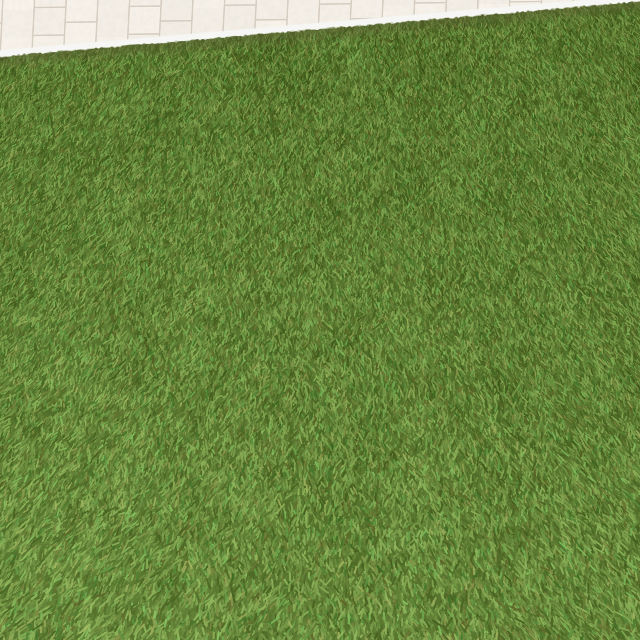
This texture is drawn by a Shadertoy shader. Its source:

```glsl
// Draws a lawn of short grass blades below a slanted white kerb and pale paving.

vec3 hash3(vec2 p) {
    vec3 q = fract(p.xyx * vec3(0.1031, 0.1030, 0.0973));
    q += dot(q, q.yxz + 33.33);
    return fract((q.xxy + q.yzz) * q.zyx);
}

float noise(vec2 p) {
    vec2 cell = floor(p), f = fract(p);
    f = f * f * (3.0 - 2.0 * f);
    float low = mix(hash3(cell).x, hash3(cell + vec2(1, 0)).x, f.x);
    float high = mix(hash3(cell + vec2(0, 1)).x, hash3(cell + vec2(1, 1)).x, f.x);
    return mix(low, high, f.y);
}

float segmentDistance(vec2 p, vec2 halfSpan) {
    float t = clamp(dot(p, halfSpan) / dot(halfSpan, halfSpan), -1.0, 1.0);
    return length(p - t * halfSpan);
}

vec3 grassTone(float light) {
    return mix(vec3(0.25, 0.345, 0.10), vec3(0.50, 0.64, 0.31), light);
}

vec3 lawn(vec2 uv, float pixel) {
    // Ground coordinates: blades shrink and converge towards the top
    float density = 92.0 * (1.0 + 0.9 * uv.y);
    vec2 ground = 92.0 * vec2((uv.x - 0.5) * (1.0 + 0.9 * uv.y), uv.y + 0.45 * uv.y * uv.y);
    float soft = 0.6 * pixel * density;

    // Broad light falls off upwards and to the right
    float base = 0.735 - 0.27 * uv.y - 0.06 * uv.x;
    base += 0.08 * (noise(uv * 9.0) - 0.5) + 0.14 * (noise(uv * 36.0 + 7.0) - 0.5);
    vec3 color = grassTone(base - 0.26);

    // Overlapping layers of jittered blades
    for (int layer = 0; layer < 4; layer++) {
        vec2 p = ground + float(layer) * vec2(17.37, 31.61) + 300.0;
        vec2 home = floor(p);
        for (int j = -1; j <= 1; j++)
        for (int i = -1; i <= 1; i++) {
            vec2 cell = home + vec2(i, j);
            vec3 place = hash3(cell + float(layer) * 71.0);
            vec3 look = hash3(cell + float(layer) * 71.0 + 419.0);
            float lean = 0.5 * (0.6 - uv.x) + 1.5 * (place.z - 0.5)
                       + 0.8 * (noise(cell * 0.22) - 0.5);
            vec2 halfSpan = mix(0.35, 0.75, look.y) * vec2(sin(lean), cos(lean));
            float d = segmentDistance(p - cell - 0.2 - 0.6 * place.xy, halfSpan);
            float blade = 1.0 - smoothstep(0.15 - soft, 0.15 + soft, d);
            vec3 tint = grassTone(base + 1.15 * (look.x - 0.49));
            tint += step(0.92, look.z) * vec3(0.08, 0.0, 0.02);
            tint += step(look.z, 0.10) * vec3(-0.04, 0.05, 0.02);
            color = mix(color, tint, 0.9 * blade);
        }
    }
    return color;
}

vec3 paving(vec2 uv, float pixel) {
    // Columns of slabs with staggered cross joints
    float x = (uv.x - 0.054 + 0.05 * (1.0 - uv.y)) / 0.0495;
    float column = floor(x);
    float stagger = mod(column, 3.0);
    float y = (1.0 - uv.y + 0.012 * (uv.x - 0.08) - 0.0115 - 0.0235 * stagger) / 0.0435;
    float upright = (0.5 - abs(fract(x) - 0.5)) * 0.0495;
    float crossing = (0.5 - abs(fract(y) - 0.5)) * 0.0435;
    crossing += step(1.5, stagger) * 0.05;
    float joint = 1.0 - smoothstep(0.0003, 0.0004 + pixel, min(upright, crossing));
    vec3 color = vec3(0.955, 0.935, 0.9);
    color += 0.025 * (hash3(vec2(column, floor(y)) + 90.0).x - 0.5);
    color += 0.02 * (noise(uv * 190.0) - 0.5);
    return mix(color, vec3(0.80, 0.76, 0.71), 0.75 * joint);
}

void mainImage(out vec4 fragColor, in vec2 fragCoord) {
    vec2 uv = fragCoord / iResolution.xy;
    float pixel = 1.0 / iResolution.y;
    float above = uv.y - (0.9115 + 0.086 * uv.x);

    vec3 grass = lawn(uv, pixel);
    // Dry, shaded fringe along the kerb
    float fringe = smoothstep(-0.025, 0.0, above);
    grass = mix(grass, vec3(0.36, 0.37, 0.20), 0.5 * fringe);

    // Kerb and slabs
    vec3 stone = paving(uv, pixel);
    vec3 kerb = vec3(0.965, 0.965, 0.955);
    stone = mix(kerb, stone, smoothstep(0.010 - pixel, 0.010 + pixel, above));

    float ragged = above + 0.003 * (noise(uv * 240.0) - 0.5);
    vec3 color = mix(grass, stone, smoothstep(-pixel, pixel, ragged));
    fragColor = vec4(color, 1.0);
}
```
